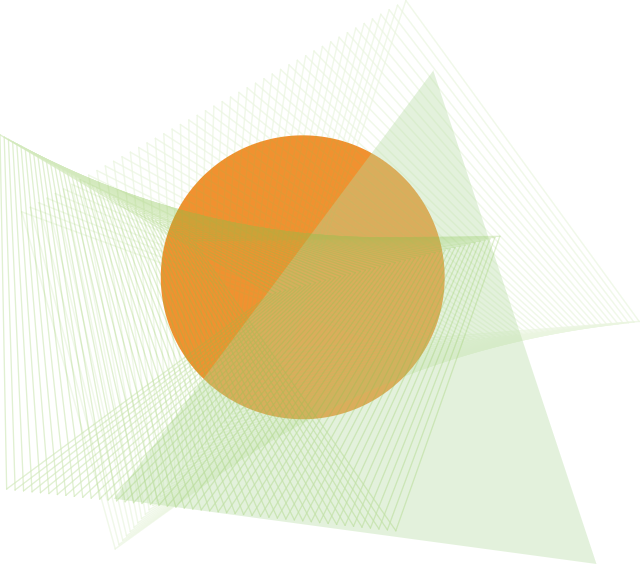
This background is drawn by a WebGL 2 fragment shader. Its source:

```glsl
#version 300 es
precision highp float;
// An orange disc under a translucent green triangle and two sheets of fine lines.
// Each sheet blends one thin triangle outline into another in even steps;
// the second sheet is the first one turned, enlarged and made paler.

uniform vec2 u_resolution;
out vec4 fragColor;

const vec3 PAPER = vec3(1.0);
const vec3 ORANGE = vec3(0.945, 0.57, 0.19);
const vec3 LEAF = vec3(0.71, 0.86, 0.635);
const vec3 STROKE = vec3(0.52, 0.76, 0.28);
const int STEPS = 46;
const float LINE_WIDTH = 0.0021;

// Distance to a segment
float segmentDistance(vec2 p, vec2 a, vec2 b) {
  vec2 ab = b - a;
  vec2 ap = p - a;
  return length(ap - ab * clamp(dot(ap, ab) / dot(ab, ab), 0.0, 1.0));
}

// Signed distance to a line, positive on the left of a to b
float sideDistance(vec2 p, vec2 a, vec2 b) {
  vec2 d = normalize(b - a);
  return d.x * (p.y - a.y) - d.y * (p.x - a.x);
}

// Soft fill: positive distance is inside
float fill(float inside, float pixel) {
  return clamp(inside / pixel + 0.5, 0.0, 1.0);
}

float triangleFill(vec2 p, vec2 a, vec2 b, vec2 c, float pixel) {
  float inside = min(sideDistance(p, a, b), min(sideDistance(p, b, c), sideDistance(p, c, a)));
  return fill(inside, pixel);
}

float strokeFill(vec2 p, vec2 a, vec2 b, float width, float pixel) {
  float inside = 0.5 * max(width, pixel) - segmentDistance(p, a, b);
  return fill(inside, pixel) * min(1.0, width / pixel);
}

// Ink left by all triangle outlines of one blend
float lineSheet(vec2 p, float width, float pixel) {
  float clear = 1.0;
  for (int i = 0; i <= STEPS; i++) {
    float t = float(i) / float(STEPS);
    vec2 start = mix(vec2(0.0, 0.6706), vec2(0.302, 0.505), t);
    vec2 end = mix(vec2(0.423, 0.422), vec2(0.781, 0.512), t);
    vec2 foot = mix(vec2(0.0104, 0.1172), vec2(0.6185, 0.052), t);
    clear *= 1.0 - 0.7 * strokeFill(p, start, end, width, pixel);
    clear *= 1.0 - 0.7 * strokeFill(p, end, foot, width, pixel);
    clear *= 1.0 - 0.7 * strokeFill(p, foot, start, width, pixel);
  }
  return 1.0 - clear;
}

// Rotates and scales v by the complex number turn
vec2 spin(vec2 v, vec2 turn) {
  return vec2(v.x * turn.x - v.y * turn.y, v.x * turn.y + v.y * turn.x);
}

void main() {
  // The width of the canvas is one unit
  float pixel = 1.0 / u_resolution.x;
  vec2 p = gl_FragCoord.xy * pixel;
  vec3 color = PAPER;

  // Disc
  float disc = fill(0.2218 - length(p - vec2(0.473, 0.448)), pixel);
  color = mix(color, ORANGE, disc);

  // Pale turned sheet
  vec2 turn = vec2(-0.732, 0.5115);
  vec2 q = vec2(0.0, 0.6706) + spin(p - vec2(0.9987, 0.379), turn);
  float turnedPixel = pixel * length(turn);
  color = mix(color, STROKE, 0.17 * lineSheet(q, LINE_WIDTH, turnedPixel));

  // Broad triangle
  float leaf = triangleFill(p, vec2(0.677, 0.771), vec2(0.178, 0.102), vec2(0.932, 0.0), pixel);
  color = mix(color, LEAF, 0.38 * leaf);

  // Strong sheet
  color = mix(color, STROKE, 0.36 * lineSheet(p, LINE_WIDTH, pixel));

  fragColor = vec4(color, 1.0);
}
```
